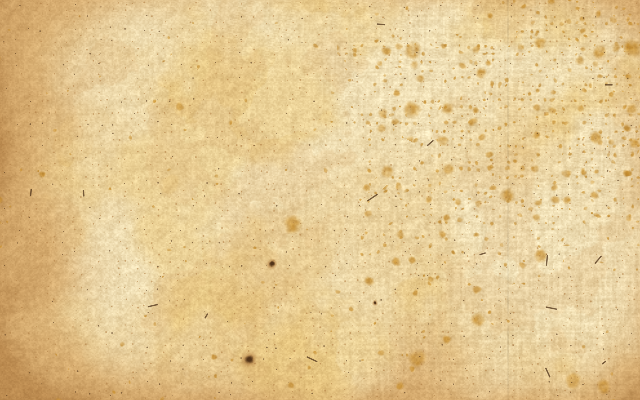
Write a Shadertoy shader that draws this texture.

```glsl
// Aged parchment with worn edges, foxing spots, burn marks, loose fibres and fine grain.

const vec3 PALE  = vec3(0.94, 0.875, 0.71);
const vec3 STRAW = vec3(0.91, 0.80, 0.575);
const vec3 GOLD  = vec3(0.90, 0.755, 0.44);
const vec3 TAN   = vec3(0.84, 0.67, 0.43);
const vec3 BROWN = vec3(0.70, 0.50, 0.27);
const vec3 RUST  = vec3(0.77, 0.55, 0.18);
const vec3 SOOT  = vec3(0.27, 0.16, 0.07);

float hash(vec2 p) {
    return fract(sin(dot(p, vec2(127.1, 311.7))) * 43758.5453);
}

float noise(vec2 p) {
    vec2 i = floor(p), f = fract(p);
    f = f * f * (3.0 - 2.0 * f);
    return mix(mix(hash(i), hash(i + vec2(1, 0)), f.x),
               mix(hash(i + vec2(0, 1)), hash(i + vec2(1, 1)), f.x), f.y);
}

float fbm(vec2 p) {
    float sum = 0.0, amp = 0.5;
    for (int i = 0; i < 5; i++) {
        sum += amp * noise(p);
        p = mat2(1.6, 1.2, -1.2, 1.6) * p + 7.3;
        amp *= 0.5;
    }
    return sum / 0.97;
}

// Foxing gathers in the upper right of the sheet.
float foxingShare(vec2 p) {
    float region = smoothstep(0.75, 1.05, p.x) * smoothstep(0.15, 0.65, p.y);
    return 0.06 + region * smoothstep(0.3, 0.65, noise(p * 5.0 + 3.0));
}

// Scattered round marks, at most one in each cell; radius is a part of the cell.
float spots(vec2 p, float cells, float share, float radius, float softness) {
    vec2 q = p * cells, id = floor(q);
    vec2 centre = 0.3 + 0.4 * vec2(hash(id + 1.7), hash(id + 8.3));
    float size = radius * mix(0.35, 1.0, hash(id + 4.1));
    float d = length(fract(q) - centre);
    return step(hash(id + 12.9), share) * (1.0 - smoothstep(size * (1.0 - softness), size * (1.0 + softness), d));
}

// Short straight hairs in random directions.
float fibres(vec2 p, float cells, float share, float width) {
    vec2 q = p * cells, id = floor(q);
    float angle = 6.2832 * hash(id + 5.5);
    vec2 dir = vec2(cos(angle), sin(angle));
    vec2 r = fract(q) - 0.35 - 0.3 * vec2(hash(id + 2.2), hash(id + 9.1));
    float reach = mix(0.03, 0.1, hash(id + 6.4));
    float d = length(r - dir * clamp(dot(r, dir), -reach, reach)) / cells;
    return step(hash(id + 3.3), share) * (1.0 - smoothstep(width * 0.4, width * 1.6, d));
}

// Charred hole with a brown halo.
vec3 burn(vec3 col, vec2 p, vec2 centre, float radius) {
    float d = length(p - centre) / radius;
    col = mix(col, BROWN, 0.75 * (1.0 - smoothstep(0.5, 2.0, d)));
    return mix(col, SOOT, 0.9 * (1.0 - smoothstep(0.3, 1.1, d)));
}

float edgeWear(vec2 p, float aspect) {
    float wear = mix(1.05, 0.75, p.y) * exp(-p.x / 0.15);
    wear += 0.35 * exp((p.x - aspect) / 0.10);
    wear += 0.50 * exp(-p.y / 0.07);
    wear += 0.28 * exp((p.y - 1.0) / 0.06);
    wear += 0.35 * exp(-dot(p - vec2(0.08, 0.27), p - vec2(0.08, 0.27)) / 0.010);
    wear += 0.25 * exp(-dot(p - vec2(1.06, 0.12), p - vec2(1.06, 0.12)) / 0.015);
    return wear * (0.3 + 1.4 * fbm(p * 5.0 + 21.0));
}

void mainImage(out vec4 fragColor, in vec2 fragCoord) {
    vec2 p = fragCoord / iResolution.y;
    float aspect = iResolution.x / iResolution.y;
    vec2 warped = p + 0.014 * (vec2(fbm(p * 35.0), fbm(p * 35.0 + 50.0)) - 0.5);

    // Broad cloudy tones and crisp faded patches
    vec3 col = mix(STRAW, PALE, smoothstep(0.30, 0.68, fbm(p * 3.0 + 4.0)));
    col = mix(col, GOLD, 0.60 * smoothstep(0.48, 0.72, fbm(p * 4.0 + 13.0)));
    col = mix(col, PALE, 0.28 * smoothstep(0.55, 0.58, fbm(p * 5.5 + 31.0)));
    col = mix(col, TAN, 0.22 * smoothstep(0.57, 0.61, fbm(p * 7.0 + 43.0)));

    // Browned borders
    float wear = edgeWear(p, aspect);
    col = mix(col, TAN, 0.9 * smoothstep(0.05, 0.60, wear));
    col = mix(col, BROWN, 0.75 * smoothstep(0.45, 1.25, wear));

    // Rusty foxing in three sizes
    float foxing = foxingShare(p), mottle = 0.4 + 0.6 * noise(p * 90.0);
    for (int i = 0; i < 3; i++) {
        float cells = 13.0 * exp2(float(i));
        float mark = spots(warped + 0.37 * float(i), cells, foxing * 0.38, 0.25, 0.5);
        col = mix(col, RUST, 0.85 * mark * mottle);
    }

    // Weave, crinkles and grain
    float weave = noise(p * vec2(14.0, 210.0)) + noise(p * vec2(210.0, 14.0) + 9.0) - 1.0;
    float crinkle = fbm(p * 48.0) - fbm(p * 48.0 + vec2(0.5, -0.5));
    float grain = 0.10 * (noise(p * 310.0) - 0.5) + 0.07 * (noise(p * 150.0 + 5.0) - 0.5);
    grain += 0.10 * crinkle + weave * mix(0.015, 0.055, smoothstep(0.5, 1.1, p.x));
    col *= 1.0 + grain * vec3(0.75, 1.0, 1.45);

    // Faint vertical fold, dark specks and hairs
    float fold = 1.0 - smoothstep(0.0008, 0.003, abs(p.x - 1.27));
    col *= 1.0 - 0.09 * fold * noise(p * vec2(1.0, 25.0));
    col = mix(col, SOOT, 0.55 * spots(p, 34.0, 0.22, 0.07, 0.5));
    col = mix(col, BROWN, 0.60 * spots(p + 0.21, 62.0, 0.25, 0.14, 0.6));
    col = mix(col, SOOT, 0.70 * fibres(p + 0.13, 7.0, 0.16, 0.0017));

    // Burn marks
    col = burn(col, warped, vec2(0.62, 0.098), 0.012);
    col = burn(col, warped, vec2(0.68, 0.34), 0.008);
    col = burn(col, warped, vec2(0.94, 0.244), 0.006);
    fragColor = vec4(clamp(col, 0.0, 1.0), 1.0);
}
```
